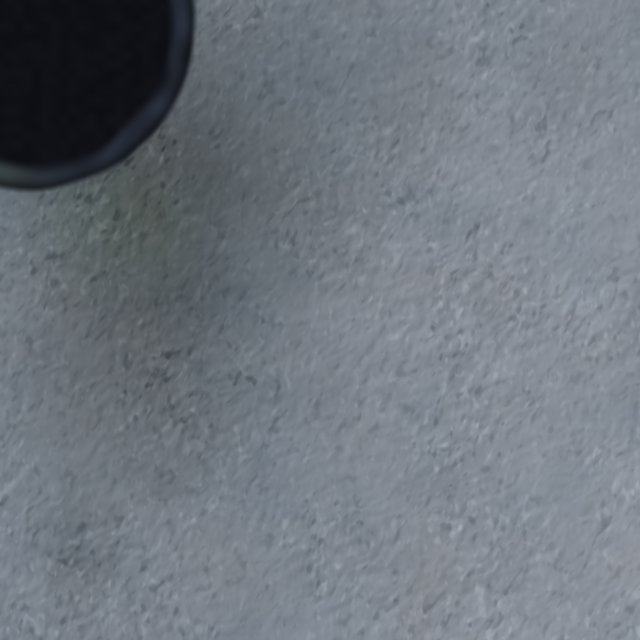
Reproduce this texture procedurally as a three.js fragment shader.

```glsl
varying vec2 vUv;

const vec3 LIT_CONCRETE = vec3(0.566, 0.588, 0.624);
const vec3 SHADED_CONCRETE = vec3(0.270, 0.288, 0.296);
const vec3 HALF_SHADE_TINT = vec3(-0.010, 0.001, 0.009);
const vec3 DISC_BLACK = vec3(0.058, 0.064, 0.086);
const vec3 RIM_BLUE = vec3(0.150, 0.175, 0.220);
const vec3 RIM_GREY = vec3(0.215, 0.250, 0.262);
const vec2 DISC_CENTER = vec2(0.045, 0.963);
const float DISC_RADIUS = 0.259;

float hash(vec2 p) {
  return fract(sin(dot(p, vec2(127.1, 311.7))) * 43758.5453);
}

float noise(vec2 p) {
  vec2 cell = floor(p);
  vec2 f = fract(p);
  f = f * f * (3.0 - 2.0 * f);
  float low = mix(hash(cell), hash(cell + vec2(1.0, 0.0)), f.x);
  float high = mix(hash(cell + vec2(0.0, 1.0)), hash(cell + 1.0), f.x);
  return mix(low, high, f.y);
}

vec2 rotate(vec2 p, float angle) {
  float c = cos(angle);
  float s = sin(angle);
  return vec2(c * p.x - s * p.y, s * p.x + c * p.y);
}

float fbm(vec2 p) {
  float sum = 0.0;
  float gain = 0.5;
  for (int i = 0; i < 4; i++) {
    sum += gain * noise(p);
    p = rotate(p, 0.6) * 2.03 + 17.3;
    gain *= 0.5;
  }
  return sum / 0.9375;
}

float blob(vec2 p, vec2 center, vec2 radii) {
  vec2 d = (p - center) / radii;
  return exp(-dot(d, d));
}

// Noise vector that bends straight features
vec2 wobble(vec2 p, float frequency, float amount) {
  vec2 q = p * frequency;
  return amount * (vec2(noise(q), noise(q + 38.2)) - 0.5);
}

// Slope of a stretched height field, lit from one side
float relief(vec2 p, vec2 frequency, float angle) {
  vec2 q = rotate(p, angle) * frequency;
  return noise(q) - noise(q + vec2(0.75, -0.25));
}

// Soft irregular marks where two sizes of stretched noise peak together
float marks(vec2 p, vec2 frequency, float angle, float threshold) {
  vec2 q = rotate(p, angle) * frequency;
  float height = 0.6 * noise(q) + 0.4 * noise(rotate(q, 0.5) * 1.6 + 9.0);
  return smoothstep(threshold, threshold + 0.34, height);
}

// Broad shadow falling away from the disc, with stains
float shadowAmount(vec2 p) {
  vec2 q = p + wobble(p, 5.0, 0.07) + wobble(p, 13.0, 0.03);
  float amount = 0.53 * blob(q, vec2(0.27, 0.70), vec2(0.26, 0.23));
  amount += 0.22 * blob(q, vec2(0.25, 0.42), vec2(0.22, 0.19));
  amount += 0.12 * blob(q, vec2(0.13, 0.12), vec2(0.07, 0.08));
  amount += 0.08 + 0.22 * (1.0 - smoothstep(0.0, 0.95, p.x));
  amount += 0.14 * smoothstep(0.60, 1.0, p.y);
  return amount + 0.20 * (fbm(p * 8.0 + 4.0) - 0.5);
}

vec3 concrete(vec2 p) {
  float shade = clamp(shadowAmount(p), 0.0, 1.0);
  vec3 color = mix(LIT_CONCRETE, SHADED_CONCRETE, shade);
  color += HALF_SHADE_TINT * 4.0 * shade * (1.0 - shade);

  // Faint warm and mossy discoloration
  color += vec3(0.026, 0.004, -0.014) * (fbm(p * 9.0 + 50.0) - 0.5);
  color += vec3(0.0, 0.008, -0.018) * blob(p, vec2(0.18, 0.65), vec2(0.13, 0.09));

  // Dense, short, steep surface grain, rougher in patches
  vec2 warped = p + wobble(p, 21.0, 0.012) + wobble(p, 50.0, 0.004);
  float rough = mix(0.65, 1.2, smoothstep(0.3, 0.7, fbm(p * 8.0 + 71.0)));
  float grain = 0.038 * relief(warped, vec2(88.0, 56.0), 0.35);
  grain += 0.040 * relief(warped + 0.3, vec2(135.0, 80.0), 0.60);
  grain += 0.022 * relief(p + 0.6, vec2(175.0, 130.0), 0.15);
  grain += 0.050 * (fbm(warped * 34.0) - 0.5);

  // Soft small pits and pale chips
  float pits = marks(warped, vec2(112.0, 64.0), 0.50, 0.57);
  float chips = marks(warped + 0.7, vec2(118.0, 72.0), 0.30, 0.58);
  grain += 0.055 * chips - 0.068 * pits;
  return color + grain * rough;
}

vec3 disc(vec2 p, float radius) {
  float lower = smoothstep(0.14, 0.0, p.x) * smoothstep(0.85, 0.74, p.y);
  vec3 rim = mix(RIM_BLUE, RIM_GREY, lower) * mix(0.65, 1.2, noise(p * 24.0));
  float inner = 0.226 + 0.014 * (noise(p * 14.0) - 0.5);
  rim *= 1.0 - 0.4 * smoothstep(0.240, DISC_RADIUS, radius);
  vec3 face = DISC_BLACK + 0.018 * (noise(p * 70.0) - 0.5);
  return mix(face, rim, smoothstep(inner - 0.012, inner + 0.010, radius));
}

void main() {
  float radius = length(vUv - DISC_CENTER) + 0.005 * (noise(vUv * 16.0) - 0.5);
  float ground = smoothstep(DISC_RADIUS - 0.006, DISC_RADIUS + 0.007, radius);
  vec3 color = mix(disc(vUv, radius), concrete(vUv), ground);
  gl_FragColor = vec4(color, 1.0);
}
```
